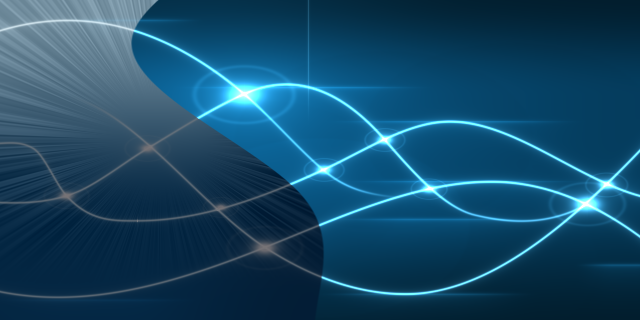
A Shadertoy shader for this background:

```glsl
// Glowing strands crossing a deep blue field, with a curved grey panel on the left.

float hash(float n) {
    n = fract(n * 0.1031);
    n *= n + 33.33;
    return fract(n * (n + n));
}

float noise(float x) {
    float i = floor(x), f = fract(x);
    return mix(hash(i), hash(i + 1.0), f * f * (3.0 - 2.0 * f));
}

// Cubic through two knots (position, value, slope); returns value and slope.
vec2 hermite(float x, vec3 a, vec3 b) {
    float h = b.x - a.x, t = (x - a.x) / h, rise = b.y - a.y;
    float c = h * a.z;
    float q = 3.0 * rise - h * (2.0 * a.z + b.z);
    float r = h * (a.z + b.z) - 2.0 * rise;
    return vec2(a.y + t * (c + t * (q + t * r)), (c + t * (2.0 * q + 3.0 * t * r)) / h);
}

vec2 wave(float x, vec3 a, vec3 b, vec3 c, vec3 d) {
    return x < b.x ? hermite(x, a, b) : x < c.x ? hermite(x, b, c) : hermite(x, c, d);
}

// Light of a thin strand: sharp core plus soft glow.
float strand(vec2 p, vec3 a, vec3 b, vec3 c, vec3 d) {
    vec2 w = wave(p.x, a, b, c, d);
    float dist = abs(p.y - w.x) / sqrt(1.0 + w.y * w.y);
    float ends = smoothstep(a.x - 0.002, a.x, p.x) * smoothstep(d.x + 0.002, d.x, p.x);
    return ends * (0.85 * exp(-pow(dist / 0.0036, 2.0)) + 0.2 * exp(-dist / 0.011));
}

float strands(vec2 p) {
    float s = strand(p, vec3(0, 0.904, 0.3), vec3(0.763, 0.706, -0.85),
                     vec3(1.01, 0.469, -0.85), vec3(1.276, 0.38, -0.1))
            * (1.0 - 0.45 * smoothstep(0.75, 0.85, p.x)) * smoothstep(1.28, 1.05, p.x);
    s += strand(p, vec3(0, 0.367, -0.04), vec3(0.208, 0.388, 0.3),
                vec3(0.461, 0.536, 0.6), vec3(0.763, 0.706, 0.45));
    s += strand(p, vec3(0.763, 0.706, 0.45), vec3(1.203, 0.5625, -1.15),
                vec3(1.484, 0.328, -0.24), vec3(1.836, 0.362, 0.55))
       * (1.0 - 0.4 * smoothstep(1.3, 1.5, p.x));
    s += strand(p, vec3(0, 0.552, 0.05), vec3(0.104, 0.536, -0.6),
                vec3(0.208, 0.388, -1.1), vec3(0.43, 0.31, 0));
    s += strand(p, vec3(0.43, 0.31, 0), vec3(1.01, 0.469, 0.46),
                vec3(1.406, 0.62, 0), vec3(2.01, 0.385, -0.25));
    s += strand(p, vec3(0, 0.0885, -0.2), vec3(0.828, 0.227, 0.4),
                vec3(1.536, 0.432, 0), vec3(2.01, 0.253, -0.75));
    s += strand(p, vec3(0.208, 0.7, -0.2), vec3(0.828, 0.227, -0.65),
                vec3(1.268, 0.081, 0), vec3(2.01, 0.54, 1.05)) * smoothstep(0.2, 0.45, p.x);
    return s;
}

// Flares at the crossings (x, y, size): core, wide halo and a faint ring.
float flares(vec2 p) {
    vec3 spots[10] = vec3[10](
        vec3(0.763, 0.704, 1.0), vec3(1.836, 0.362, 0.75), vec3(1.013, 0.469, 0.4),
        vec3(1.203, 0.5625, 0.4), vec3(1.341, 0.409, 0.36), vec3(1.896, 0.422, 0.42),
        vec3(0.461, 0.536, 0.45), vec3(0.208, 0.388, 0.45), vec3(0.69, 0.352, 0.35),
        vec3(0.828, 0.225, 0.75));
    float light = 0.0;
    for (int i = 0; i < 10; i++) {
        vec2 q = (p - spots[i].xy) / spots[i].z;
        float r = length(q * vec2(1.0, 1.75));
        light += 1.1 * exp(-pow(r / 0.045, 2.0)) + 0.45 * exp(-r / 0.065);
        light += 0.09 * exp(-pow((r - 0.155) / 0.009, 2.0));
    }
    return light;
}

// Level streaks (x, y, half length), each with a glow hanging below.
float streaks(vec2 p) {
    vec3 bars[8] = vec3[8](
        vec3(0.4, 0.937, 0.25), vec3(0.95, 0.727, 0.42), vec3(1.42, 0.62, 0.42),
        vec3(1.45, 0.433, 0.4), vec3(1.36, 0.315, 0.34), vec3(1.33, 0.081, 0.36),
        vec3(1.95, 0.172, 0.16), vec3(0.3, 0.0625, 0.35));
    float light = 0.0;
    for (int i = 0; i < 8; i++) {
        vec2 q = p - bars[i].xy;
        float fade = smoothstep(1.0, 0.2, abs(q.x) / bars[i].z);
        light += fade * (0.3 * exp(-abs(q.y) / 0.004)
               + 0.12 * smoothstep(0.003, -0.003, q.y) * exp(q.y / 0.04));
    }
    return light;
}

void mainImage(out vec4 fragColor, in vec2 fragCoord) {
    vec2 p = fragCoord / iResolution.y * vec2(2.0 * iResolution.y / iResolution.x, 1.0);

    // Blue field, darker above, below and to the far right
    float lit = smoothstep(1.02, 0.7, p.y) * smoothstep(-0.05, 0.45, p.y);
    lit = lit * (1.0 - 0.22 * smoothstep(1.2, 2.0, p.x)) + 0.3 * smoothstep(1.5, 0.5, p.x);
    vec3 field = mix(vec3(0.005, 0.11, 0.17), vec3(0.02, 0.27, 0.42), lit);
    field += vec3(0.04, 0.16, 0.22) * exp(-3.5 * length((p - vec2(0.8, 0.68)) * vec2(0.8, 1.3)));
    for (float i = 0.0; i < 6.0; i++) {
        vec2 centre = vec2(0.8 + 0.2 * i, 0.15 + 0.5 * hash(i + 3.0));
        float r = length((p - centre) * vec2(0.6, 1.0));
        field *= 1.0 + 0.06 * (hash(i + 17.0) - 0.4) * smoothstep(0.284, 0.276, r);
    }
    field += vec3(0.1, 0.15, 0.17) * exp(-abs(p.x - 0.964) / 0.002) * smoothstep(0.6, 0.8, p.y);

    // Grey panel with a fan of fine rays
    vec3 panel = mix(vec3(0.015, 0.15, 0.26), vec3(0.47, 0.58, 0.645), smoothstep(0.28, 1.0, p.y));
    panel = mix(panel, vec3(0.01, 0.10, 0.19), 0.7 * smoothstep(0.4, 0.95, p.x - 0.3 * p.y));
    vec2 fan = p - vec2(0.5, 0.56);
    float ray = noise(90.0 * atan(fan.y, -fan.x) + 300.0) - 0.5;
    panel += 0.13 * ray * smoothstep(0.12, 0.45, length(fan)) * smoothstep(0.1, 0.5, p.y);

    // Light is vivid on the field, muted on the panel
    float edge = wave(p.y, vec3(0, 0.985, 0.1), vec3(0.422, 0.911, -1.1),
                      vec3(0.865, 0.411, 0), vec3(1, 0.495, 1.1)).x;
    float onPanel = smoothstep(0.004, -0.004, p.x - edge);
    float line = strands(p), flare = flares(p), streak = streaks(p);
    field += vec3(0.5, 0.85, 1.0) * line + vec3(0.4, 0.8, 1.0) * flare
           + vec3(0.12, 0.5, 0.7) * streak;
    float high = smoothstep(0.7, 0.85, p.y);
    panel = mix(panel, mix(vec3(0.43, 0.46, 0.49), vec3(0.9, 0.97, 1.0), high), min(0.75 * line, 1.0));
    panel = mix(panel, vec3(0.47, 0.45, 0.46), min(0.7 * flare, 0.85) * (1.0 - high));
    panel += vec3(0.03, 0.14, 0.2) * streak;

    fragColor = vec4(clamp(mix(field, panel, onPanel), 0.0, 1.0), 1.0);
}
```
